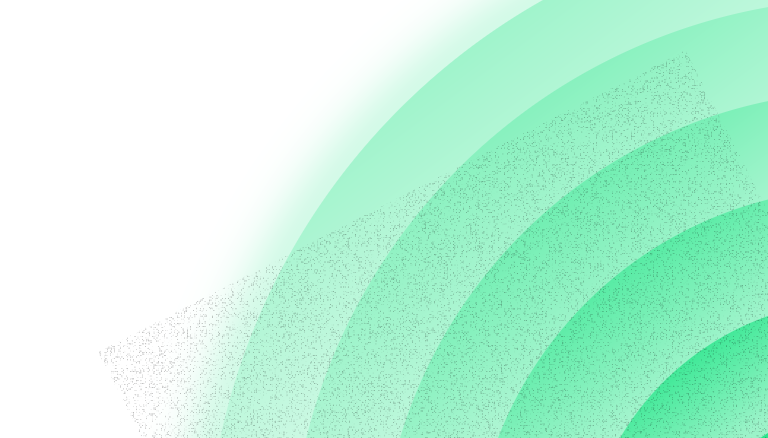
Write a Shadertoy shader that draws this background.

```glsl
// Concentric mint-green discs in the lower right, with a soft halo and a tilted patch of fine grain.

#define RING_COUNT 6
#define OUTER_CENTER vec2(1.984, -0.320)
#define INNER_CENTER vec2(1.968, -0.326)
#define LIGHT_DIR vec2(-0.6, 0.8)
#define INK vec3(0.85, 0.10, 0.46)
#define HALO_STRENGTH 0.20
#define HALO_WIDTH 0.085
#define GRAIN_CORNER vec2(0.224, 0.196)
#define GRAIN_AXIS vec2(0.889, 0.457)
#define GRAIN_LENGTH 1.507
#define GRAIN_SCALE 300.0
#define GRAIN_STRENGTH 0.26

// Disc radii from the outside in, in canvas heights
const float RADII[RING_COUNT] = float[](1.5155, 1.324, 1.114, 0.896, 0.6415, 0.400);

vec3 hash3(vec2 cell) {
    vec3 q = fract(vec3(cell.xyx) * vec3(0.1031, 0.1030, 0.0973));
    q += dot(q, q.yxz + 33.33);
    return fract((q.xxy + q.yzz) * q.zyx);
}

// Antialiased coverage of a shape from its signed distance
float coverage(float dist, float pixel) {
    return clamp(0.5 - dist / pixel, 0.0, 1.0);
}

// Sparse specks: one jittered dot in some of the cells
float specks(vec2 p, float pixel) {
    vec2 q = p * GRAIN_SCALE;
    vec3 rnd = hash3(floor(q));
    vec2 offset = fract(q) - mix(vec2(0.35), vec2(0.65), rnd.xy);
    float dotMask = coverage(length(offset) - 0.4, max(pixel * GRAIN_SCALE, 0.2));
    return dotMask * smoothstep(0.68, 1.0, rnd.z);
}

void mainImage(out vec4 fragColor, in vec2 fragCoord) {
    float pixel = 1.0 / iResolution.y;
    vec2 p = fragCoord * pixel;

    // Halo around the largest disc
    float rim = max(length(p - OUTER_CENTER) - RADII[0], 0.0) / HALO_WIDTH;
    float density = HALO_STRENGTH * exp(-rim * rim);

    // Discs, each deeper in tone and fading away from its upper-left rim
    for (int i = 0; i < RING_COUNT; i++) {
        float level = float(i);
        vec2 center = mix(OUTER_CENTER, INNER_CENTER, smoothstep(1.0, 4.0, level));
        vec2 rel = p - center;
        float fade = clamp((1.0 - dot(rel, LIGHT_DIR) / RADII[i]) / 0.28, 0.0, 1.2);
        float tone = (0.44 + 0.11 * level) * (1.0 - 0.4 * fade);
        density = mix(density, tone, coverage(length(rel) - RADII[i], pixel));
    }
    vec3 color = 1.0 - density * INK;

    // Grain inside the tilted rectangle
    vec2 rel = p - GRAIN_CORNER;
    float along = dot(rel, GRAIN_AXIS);
    float down = dot(rel, vec2(GRAIN_AXIS.y, -GRAIN_AXIS.x));
    float edge = max(max(-along, along - GRAIN_LENGTH), -down);
    color *= 1.0 - GRAIN_STRENGTH * specks(p, pixel) * coverage(edge, pixel);

    fragColor = vec4(color, 1.0);
}
```
